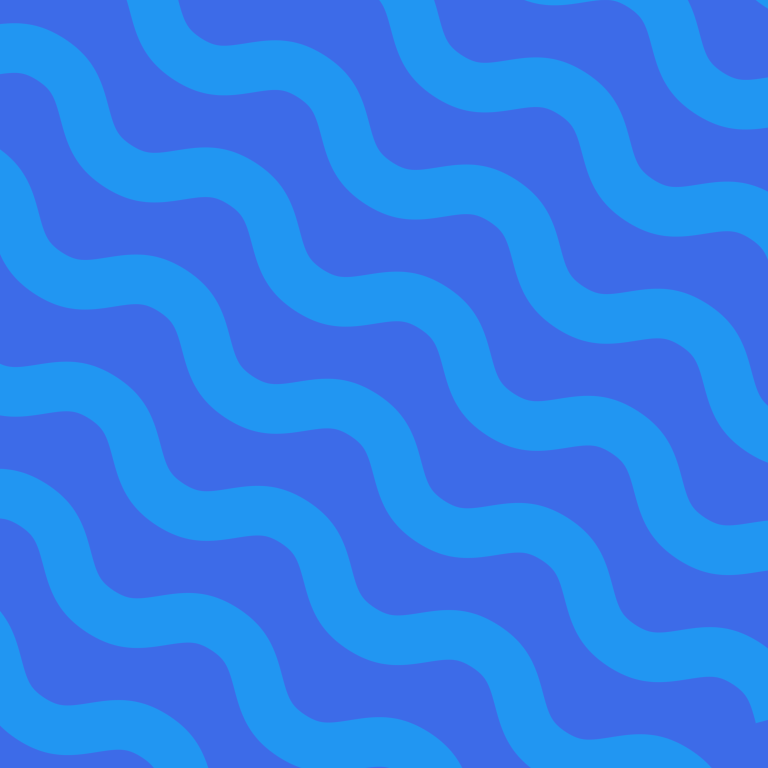
A WebGL 2 fragment shader for this pattern:

```glsl
#version 300 es
precision highp float;
// Parallel wavy ribbons of constant width, tilted down to the right.
// Each ribbon is a sine with a weak third harmonic; its edge comes from the
// distance to short chords of that curve near the current point.

#define TILT 0.576                       // slope of the ribbons, radians
#define WAVELENGTH 0.2969                // one wave along a ribbon
#define SPACING 0.1663                   // ribbon to ribbon
#define RIBBON_WIDTH 0.0646
#define AMPLITUDE 0.03646
#define HARMONIC 0.00204                 // fullness of the bends
#define ANCHOR vec2(0.4835, 0.6105)      // a rising mid-point of one wave
#define BACK_COLOR vec3(0.24, 0.42, 0.91)
#define RIBBON_COLOR vec3(0.13, 0.59, 0.95)
#define END_ROW -1.0                     // the ribbon that stops short
#define END_WAVE 2.5                     // where it stops, in waves

uniform vec2 u_resolution;
out vec4 fragColor;

const float TAU = 6.2831853;
const int CHORDS = 24;

// Point on the ribbon's centre line at distance x along its axis
vec2 wavePoint(float x) {
    float phase = TAU * x / WAVELENGTH;
    return vec2(x, AMPLITUDE * sin(phase) + HARMONIC * sin(3.0 * phase));
}

float segmentDistance(vec2 p, vec2 a, vec2 b) {
    vec2 ab = b - a;
    float t = clamp(dot(p - a, ab) / dot(ab, ab), 0.0, 1.0);
    return length(p - a - ab * t);
}

// Distance to the centre line, searched around the point
float waveDistance(vec2 p) {
    float reach = 0.16 * WAVELENGTH;
    float stepLength = 2.0 * reach / float(CHORDS);
    vec2 start = wavePoint(p.x - reach);
    float nearest = 1.0;
    for (int i = 1; i <= CHORDS; i++) {
        vec2 end = wavePoint(p.x - reach + float(i) * stepLength);
        nearest = min(nearest, segmentDistance(p, start, end));
        start = end;
    }
    return nearest;
}

void main() {
    float canvasSize = min(u_resolution.x, u_resolution.y);
    vec2 p = gl_FragCoord.xy / canvasSize - ANCHOR;

    // Axes along and across the ribbons
    float c = cos(TILT), s = sin(TILT);
    vec2 q = vec2(c * p.x - s * p.y, s * p.x + c * p.y);

    // Fold into the nearest ribbon
    float row = floor(q.y / SPACING + 0.5);
    q.y -= row * SPACING;
    float edge = waveDistance(q) - 0.5 * RIBBON_WIDTH;

    // Square end of the short ribbon, cut across its steep part
    if (row == END_ROW) {
        float slope = TAU * (AMPLITUDE + 3.0 * HARMONIC) / WAVELENGTH;
        vec2 heading = normalize(vec2(1.0, -slope));
        edge = max(edge, dot(q - vec2(END_WAVE * WAVELENGTH, 0.0), heading));
    }

    float softness = 0.75 / canvasSize;
    float ribbon = 1.0 - smoothstep(-softness, softness, edge);
    fragColor = vec4(mix(BACK_COLOR, RIBBON_COLOR, ribbon), 1.0);
}
```
